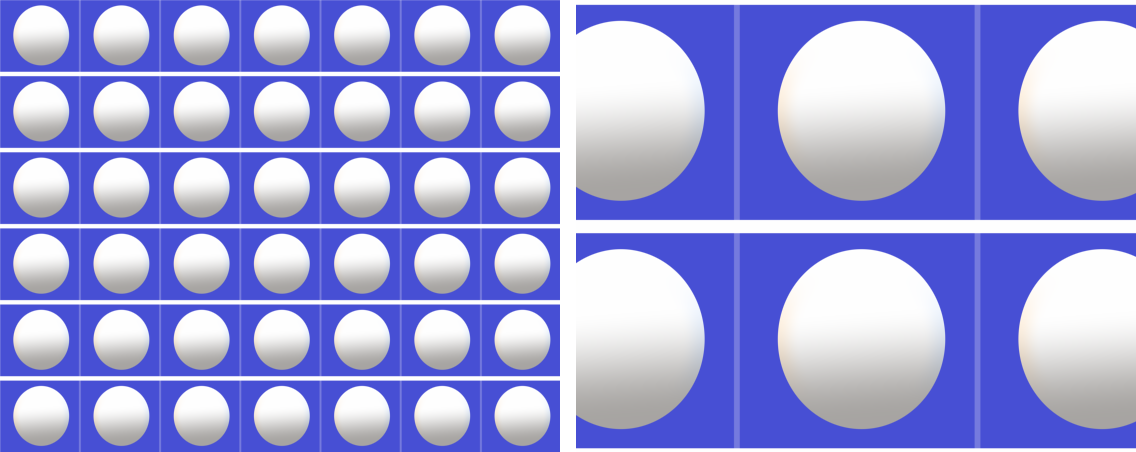
Left: the whole. Right: its middle third, enlarged.
This pattern is drawn by a WebGL 1 fragment shader. Its source:

```glsl
precision highp float;

uniform vec2 u_resolution;

const vec2 GRID = vec2(6.982, 5.939);      // repeats across and down
const vec2 BALL_CENTER = vec2(0.518, 0.465);
const vec2 BALL_RADIUS = vec2(0.348, 0.394);
const float ROW_GAP_Y = 0.972;
const float ROW_GAP_HALF = 0.029;
const float COLUMN_LINE_HALF = 0.012;

const vec3 BLUE = vec3(0.28, 0.31, 0.83);
const vec3 PALE_BLUE = vec3(0.46, 0.48, 0.87);
const vec3 WHITE = vec3(0.995);
const vec3 GREY = vec3(0.655, 0.645, 0.635);

// 1 inside a shape (negative distance), 0 outside
float coverage(float dist, float blur) {
  return 1.0 - smoothstep(-blur, blur, dist);
}

// Distance to the nearest line of a unit-spaced set
float lineDistance(float x, float offset, float halfWidth) {
  return abs(fract(x - offset + 0.5) - 0.5) - halfWidth;
}

// q spans -1..1 across the ball, with y pointing down
vec3 ballColor(vec2 q) {
  float shade = smoothstep(-0.32, 0.88, q.y + 0.07 * q.x);
  vec3 color = mix(WHITE, GREY, shade);

  // Warm left rim and cool right rim
  float rim = smoothstep(0.72, 1.0, length(q));
  float middle = 1.0 - smoothstep(0.1, 0.8, abs(q.y));
  float warm = rim * middle * smoothstep(0.3, 1.0, -q.x);
  float cool = rim * middle * smoothstep(0.3, 1.0, q.x);
  color -= warm * vec3(0.0, 0.05, 0.11);
  color -= cool * vec3(0.07, 0.04, 0.0);
  return color;
}

void main() {
  vec2 uv = gl_FragCoord.xy / u_resolution;
  vec2 cell = vec2(uv.x, 1.0 - uv.y) * GRID + vec2(0.004, 0.0);
  vec2 blur = 0.8 * GRID / u_resolution;

  // Column dividers on the blue ground
  float column = lineDistance(cell.x, 0.0, COLUMN_LINE_HALF);
  vec3 color = mix(BLUE, PALE_BLUE, coverage(column, blur.x));

  // Shaded balls
  vec2 q = (fract(cell) - BALL_CENTER) / BALL_RADIUS;
  float ball = (length(q) - 1.0) * BALL_RADIUS.y;
  color = mix(color, ballColor(q), coverage(ball, blur.y));

  // White gaps between rows
  float gap = lineDistance(cell.y, ROW_GAP_Y, ROW_GAP_HALF);
  color = mix(color, WHITE, coverage(gap, blur.y));

  gl_FragColor = vec4(color, 1.0);
}
```
